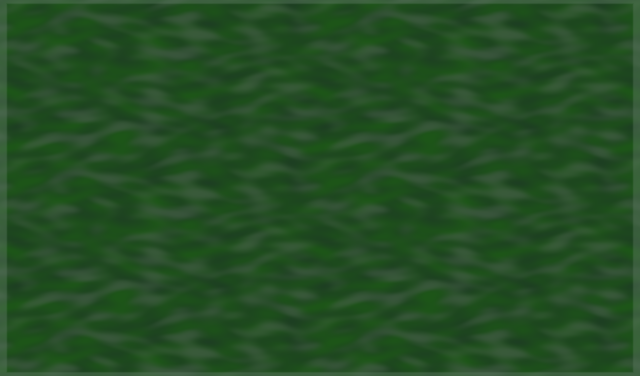
Give the GLSL for this texture, as a WebGL 2 fragment shader.

```glsl
#version 300 es
precision highp float;

#define TILE vec2(0.822, 0.423)
#define CELLS vec2(9.0, 13.0)
#define SLANT 4.0
#define FRAME vec2(0.0185, 0.0100)
#define FRAME_SOFT 0.006
#define FRAME_COLOR vec3(0.360, 0.475, 0.380)
#define FRAME_OPACITY 0.45
#define GREY_AMOUNT 0.72
#define DARK_GREEN vec3(0.115, 0.248, 0.132)
#define VIVID_GREEN vec3(0.115, 0.335, 0.094)
#define GREY_GREEN vec3(0.265, 0.365, 0.275)

uniform vec2 u_resolution;
out vec4 fragColor;

uint scramble(uint n) {
    n = n * 747796405u + 2891336453u;
    n = ((n >> ((n >> 28u) + 4u)) ^ n) * 277803737u;
    return (n >> 22u) ^ n;
}

// Random unit vector of a lattice point that repeats with the tile
vec2 gradient(vec2 cell, vec2 period, float slant, uint seed) {
    cell.y -= slant * floor(cell.x / period.x);
    uvec2 c = uvec2(mod(cell, period));
    uint h = scramble(c.x + scramble(c.y + scramble(seed)));
    float angle = float(h & 65535u) / 65536.0 * 6.28319;
    return vec2(cos(angle), sin(angle));
}

// Seamless gradient noise; slant shears the lattice by whole cells per tile
float tileNoise(vec2 uv, vec2 period, float slant, uint seed) {
    vec2 p = uv * period;
    p.y += slant * uv.x;
    vec2 i = floor(p);
    vec2 f = p - i;
    vec2 w = f * f * f * (f * (f * 6.0 - 15.0) + 10.0);
    vec2 e = vec2(1.0, 0.0);
    float a = dot(gradient(i, period, slant, seed), f);
    float b = dot(gradient(i + e.xy, period, slant, seed), f - e.xy);
    float c = dot(gradient(i + e.yx, period, slant, seed), f - e.yx);
    float d = dot(gradient(i + e.xx, period, slant, seed), f - e.xx);
    return mix(mix(a, b, w.x), mix(c, d, w.x), w.y);
}

// Soft flat blades leaning one way, over a faint broad swell
float blades(vec2 uv, float slant, uint seed) {
    return tileNoise(uv, CELLS, slant, seed)
         + 0.25 * tileNoise(uv, vec2(4.0, 6.0), 0.0, seed + 1u);
}

// Patches of blades leaning left and right
float weave(vec2 uv, uint seed) {
    float lean = tileNoise(uv, vec2(3.0, 3.0), 0.0, seed + 7u);
    float left = blades(uv, SLANT, seed);
    float right = blades(uv, -SLANT, seed + 3u);
    return 1.1 * mix(left, right, smoothstep(-0.2, 0.2, lean));
}

void main() {
    vec2 p = gl_FragCoord.xy / u_resolution.y;
    vec2 size = u_resolution / u_resolution.y;
    vec2 uv = p / TILE;

    // Green ground with greyish highlights
    float tone = clamp(0.5 + 0.85 * weave(uv, 11u), 0.0, 1.0);
    float grey = smoothstep(-0.25, 0.65, weave(uv, 41u));
    vec3 color = mix(DARK_GREEN, VIVID_GREEN, tone);
    color = mix(color, GREY_GREEN, GREY_AMOUNT * grey);

    // Pale translucent frame
    vec2 inset = min(p, size - p) - FRAME;
    float edge = min(inset.x, inset.y);
    float frame = 1.0 - smoothstep(-0.5 * FRAME_SOFT, 0.5 * FRAME_SOFT, edge);
    color = mix(color, FRAME_COLOR, FRAME_OPACITY * frame);

    fragColor = vec4(color, 1.0);
}
```
